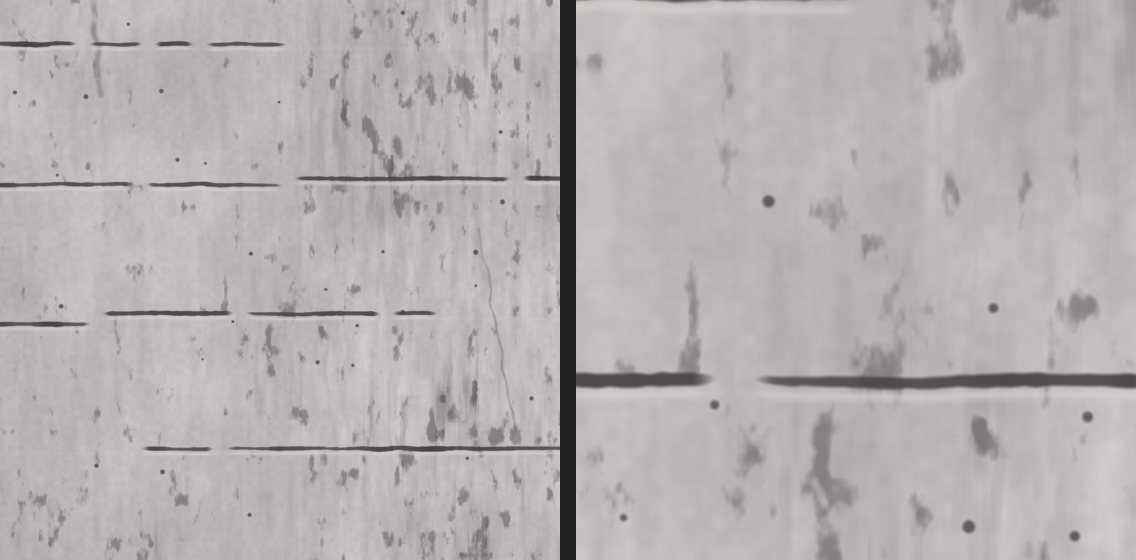
Left: the whole. Right: its middle third, enlarged.
Write a WebGL 2 fragment shader that draws this texture.

```glsl
#version 300 es
precision highp float;
uniform vec2 u_resolution;
out vec4 fragColor;

const vec3 CONCRETE = vec3(0.742, 0.724, 0.734);
const vec3 STAIN = vec3(0.43, 0.41, 0.43);
const vec3 GROOVE = vec3(0.27, 0.24, 0.26);
const vec3 RIDGE = vec3(0.83, 0.815, 0.79);
const int SEAMS = 4;
const float SEAM_BASE = 0.199;
const float SEAM_PITCH = 0.2408;
const float SEAM_HALF_WIDTH = 0.0042;
const float PIT_CELLS = 15.0;

// Per seam, bottom to top: start, end, x of the board step, drop left of it
const vec4 SEAM[SEAMS] = vec4[](
  vec4(0.25, 1.10, 0.00, 0.000), vec4(-0.10, 0.785, 0.172, 0.018),
  vec4(-0.10, 1.10, 0.515, 0.010), vec4(-0.10, 0.515, 0.00, 0.000));
// Per seam: x of the breaks in the groove
const vec3 BREAKS[SEAMS] = vec3[](
  vec3(0.393, -1.0, -1.0), vec3(0.172, 0.428, 0.69),
  vec3(0.25, 0.515, 0.922), vec3(0.148, 0.265, 0.357));
// Stained zones: centre, radius
const int ZONES = 9;
const vec3 ZONE[ZONES] = vec3[](
  vec3(0.84, 0.92, 0.13), vec3(0.65, 0.84, 0.11), vec3(0.71, 0.67, 0.07),
  vec3(0.52, 0.36, 0.07), vec3(0.67, 0.23, 0.06), vec3(0.83, 0.29, 0.08),
  vec3(0.84, 0.07, 0.15), vec3(0.29, 0.06, 0.08), vec3(0.05, 0.09, 0.06));

float hash(vec2 p) {
  return fract(sin(dot(p, vec2(127.1, 311.7))) * 43758.5453);
}

float noise(vec2 p) {
  vec2 i = floor(p), f = fract(p);
  f = f * f * (3.0 - 2.0 * f);
  return mix(mix(hash(i), hash(i + vec2(1, 0)), f.x),
             mix(hash(i + vec2(0, 1)), hash(i + vec2(1, 1)), f.x), f.y);
}

float fbm(vec2 p) {
  float sum = 0.0, amp = 0.5;
  for (int i = 0; i < 4; i++) {
    sum += amp * noise(p);
    p = p * 2.03 + 17.3;
    amp *= 0.5;
  }
  return sum;
}

float segmentDistance(vec2 p, vec2 a, vec2 b) {
  vec2 ab = b - a;
  return length(p - a - ab * clamp(dot(p - a, ab) / dot(ab, ab), 0.0, 1.0));
}

float stainZones(vec2 p) {
  float sum = 0.0;
  for (int i = 0; i < ZONES; i++) {
    vec2 d = (p - ZONE[i].xy) * vec2(1.0, 0.75) / ZONE[i].z;
    sum += exp(-dot(d, d));
  }
  return min(sum, 1.0);
}

// Small dark air holes scattered on a grid
float pits(vec2 p, float soft) {
  vec2 cell = floor(p * PIT_CELLS);
  vec2 centre = 0.2 + 0.6 * vec2(hash(cell + 3.1), hash(cell + 8.7));
  vec2 d = (fract(p * PIT_CELLS) - centre) / PIT_CELLS;
  float radius = mix(0.002, 0.0045, hash(cell + 5.3));
  float present = step(0.89, hash(cell));
  return present * (1.0 - smoothstep(radius - soft, radius + soft, length(d)));
}

// x: dark groove, y: pale lip below it
vec2 seam(vec2 p, int i, float soft) {
  float row = float(i);
  vec4 s = SEAM[i];
  float y = SEAM_BASE + SEAM_PITCH * row - s.w * (1.0 - step(s.z, p.x));
  y += 0.003 * (noise(vec2(p.x * 28.0, row * 7.0)) - 0.5);
  float cover = smoothstep(s.x, s.x + 0.02, p.x) * (1.0 - smoothstep(s.y - 0.02, s.y, p.x));
  for (int k = 0; k < 3; k++) {
    cover *= smoothstep(0.008, 0.026, abs(p.x - BREAKS[i][k]));
  }
  float wear = noise(vec2(p.x * 22.0, row * 9.0 + 2.5));
  float rough = noise(p * vec2(130.0, 60.0));
  float halfWidth = SEAM_HALF_WIDTH * (0.3 + 0.75 * wear + 0.3 * rough) * sqrt(cover);
  float d = p.y - y;
  float groove = 1.0 - smoothstep(halfWidth - soft, halfWidth + soft, abs(d));
  float lip = exp(-pow((d + 0.0085) / 0.0032, 2.0));
  return vec2(groove * cover * (0.7 + 0.3 * wear), lip * (0.12 + 0.55 * cover));
}

void main() {
  vec2 p = gl_FragCoord.xy / u_resolution;
  float soft = max(0.0016, 0.75 / min(u_resolution.x, u_resolution.y));

  // Cloudy base with fine upright grain
  float weathered = smoothstep(0.4, 0.65, p.x);
  float tone = 0.13 * (fbm(p * 6.0) - 0.47);
  tone += mix(0.07, 0.14, weathered) * (fbm(p * vec2(75.0, 14.0)) - 0.47);
  tone += 0.06 * (fbm(p * 110.0) - 0.47) + 0.012 * weathered;
  vec3 color = CONCRETE + tone;

  // Blotches and runs, denser in the stained zones
  float zone = stainZones(p);
  float limit = 0.66 - 0.04 * weathered - 0.10 * zone;
  float specks = smoothstep(limit, limit + 0.17, fbm(p * vec2(52.0, 27.0) + 4.0));
  float runs = smoothstep(0.53, 0.75, fbm(p * vec2(60.0, 7.0) + 31.0));
  color = mix(color, STAIN, 0.65 * specks + 0.35 * runs * zone + 0.07 * zone);

  // Hairline crack and upright scratch
  float wobble = 0.008 * (noise(p * vec2(8.0, 35.0)) - 0.5);
  vec2 q = p + vec2(wobble, 0.0);
  float crack = segmentDistance(q, vec2(0.855, 0.59), vec2(0.92, 0.23));
  float scratch = segmentDistance(q, vec2(0.165, 1.0), vec2(0.182, 0.83));
  float marks = 0.40 * (1.0 - smoothstep(0.0, 0.004, crack));
  marks += 0.40 * (1.0 - smoothstep(0.001, 0.009, scratch));
  color = mix(color, STAIN, marks * (0.4 + noise(p * 60.0)));
  color = mix(color, GROOVE, 0.75 * pits(p, soft));

  // Board seams
  for (int i = 0; i < SEAMS; i++) {
    vec2 s = seam(p, i, soft);
    color = mix(color, RIDGE, s.y);
    color = mix(color, GROOVE, s.x);
  }
  fragColor = vec4(color, 1.0);
}
```
